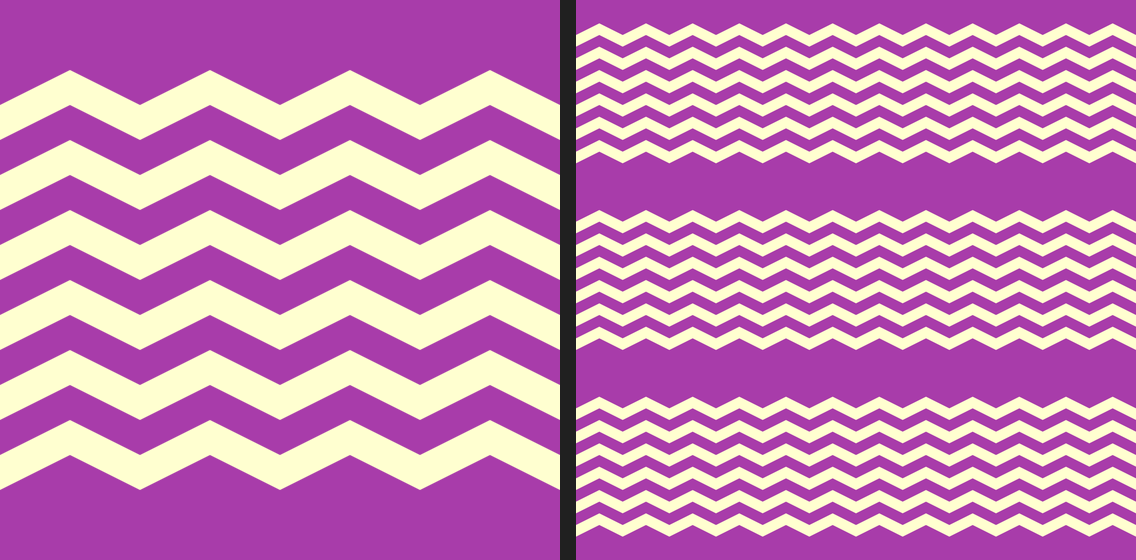
Left, the tile; right, the same tile 3 across and 3 down.
Reproduce this pattern procedurally as a three.js fragment shader.

```glsl
// Six cream zigzag stripes on purple, with plain margins above and below.
// A triangle wave shifts the height, then the distance to the nearest
// stripe centre is thresholded with a pixel-wide smooth edge.

varying vec2 vUv;

const vec3 PURPLE = vec3(0.66, 0.235, 0.668);
const vec3 CREAM = vec3(1.0, 1.0, 0.815);

const float WAVES = 4.0;             // zigzag peaks across
const float STRIPES = 6.0;           // stripes down
const float WAVE_HEIGHT = 1.0 / 16.0;
const float STRIPE_WIDTH = 1.0 / 16.0;
const float STRIPE_PITCH = 1.0 / 8.0;
const float BOTTOM_MARGIN = 1.0 / 8.0; // below the valleys of the lowest stripe

// Triangle wave: 0 at the ends of each period, 1 in the middle
float triangleWave(float x) {
  return 1.0 - abs(2.0 * fract(x) - 1.0);
}

// Signed distance to the nearest stripe, negative inside
float stripeDistance(vec2 p) {
  float height = p.y - BOTTOM_MARGIN - WAVE_HEIGHT * triangleWave(p.x * WAVES);
  float fromCentre = height - 0.5 * STRIPE_WIDTH;
  float index = clamp(floor(fromCentre / STRIPE_PITCH + 0.5), 0.0, STRIPES - 1.0);
  float vertical = abs(fromCentre - index * STRIPE_PITCH) - 0.5 * STRIPE_WIDTH;

  // Turn the vertical gap into one measured across the slanted edge
  float slope = 2.0 * WAVES * WAVE_HEIGHT;
  return vertical / length(vec2(1.0, slope));
}

void main() {
  float pixel = max(fwidth(vUv.y), 1e-5);
  float coverage = clamp(0.5 - stripeDistance(vUv) / pixel, 0.0, 1.0);
  gl_FragColor = vec4(mix(PURPLE, CREAM, coverage), 1.0);
}
```
